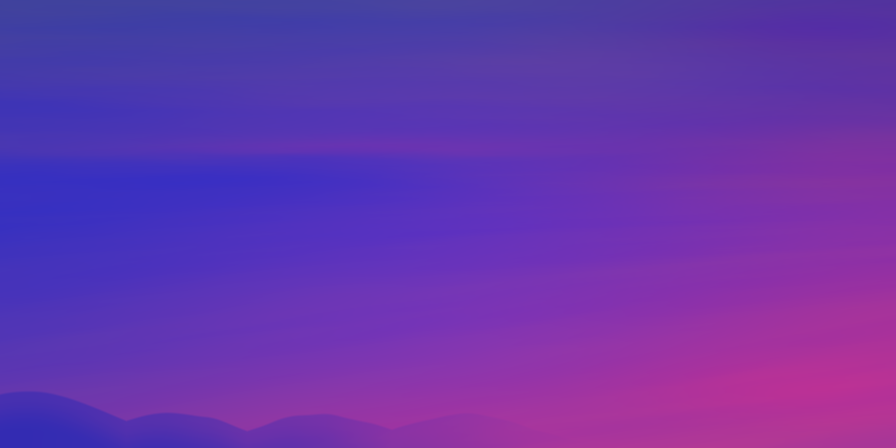
This background is drawn by a Shadertoy shader. Its source:

```glsl
// Violet dusk sky with soft drifting streaks, a magenta horizon and hazy blue hills.

vec2 hashGradient(vec2 cell) {
    float angle = 6.2832 * fract(sin(dot(cell, vec2(127.1, 311.7))) * 43758.5);
    return vec2(cos(angle), sin(angle));
}

float gradientNoise(vec2 p) {
    vec2 i = floor(p), f = fract(p);
    vec2 u = f * f * f * (f * (f * 6.0 - 15.0) + 10.0);
    vec2 e = vec2(0.0, 1.0);
    float low = mix(dot(hashGradient(i), f),
                    dot(hashGradient(i + e.yx), f - e.yx), u.x);
    float high = mix(dot(hashGradient(i + e.xy), f - e.xy),
                     dot(hashGradient(i + e.yy), f - e.yy), u.x);
    return mix(low, high, u.y);
}

float fbm(vec2 p) {
    float sum = 0.0, amplitude = 0.6;
    for (int i = 0; i < 4; i++) {
        sum += amplitude * gradientNoise(p);
        p = p * 2.03 + 7.3;
        amplitude *= 0.5;
    }
    return sum;
}

// Elliptical soft spot, 1 at its centre
float glow(vec2 uv, vec2 centre, vec2 radius) {
    vec2 d = (uv - centre) / radius;
    return exp(-dot(d, d));
}

// Vertical gradient through five evenly spaced colours, bottom to top
vec3 column(float y, vec3 a, vec3 b, vec3 c, vec3 d, vec3 e) {
    float t = clamp(y, 0.0, 1.0) * 4.0;
    vec3 color = mix(a, b, smoothstep(-0.1, 1.1, t));
    color = mix(color, c, smoothstep(0.9, 2.1, t));
    color = mix(color, d, smoothstep(1.9, 3.1, t));
    return mix(color, e, smoothstep(2.9, 4.1, t));
}

vec3 skyColor(vec2 uv) {
    // Streaks lie flat up high and slope upward to the right below
    float slope = 0.28 * (1.0 - smoothstep(0.3, 0.7, uv.y));
    float streak = fbm(vec2(uv.x * 1.6, (uv.y - slope * uv.x) * 11.0));
    float y = uv.y + 0.05 * streak;

    vec3 left = column(y, vec3(0.45, 0.22, 0.66), vec3(0.31, 0.21, 0.71),
        vec3(0.21, 0.19, 0.75), vec3(0.26, 0.21, 0.70), vec3(0.25, 0.26, 0.61));
    vec3 middle = column(y, vec3(0.68, 0.21, 0.61), vec3(0.49, 0.21, 0.71),
        vec3(0.37, 0.20, 0.75), vec3(0.34, 0.21, 0.71), vec3(0.29, 0.27, 0.62));
    vec3 right = column(y, vec3(0.67, 0.22, 0.58), vec3(0.67, 0.19, 0.60),
        vec3(0.54, 0.19, 0.65), vec3(0.40, 0.20, 0.63), vec3(0.33, 0.20, 0.61));
    vec3 color = mix(left, middle, smoothstep(-0.1, 0.6, uv.x));
    color = mix(color, right, smoothstep(0.4, 1.1, uv.x));

    // Thin rose cloud, blue tongue beneath it, and warm and cool patches
    color = mix(color, vec3(0.48, 0.19, 0.68),
        0.5 * glow(vec2(uv.x, y), vec2(0.42, 0.68), vec2(0.25, 0.025)));
    color = mix(color, vec3(0.20, 0.18, 0.77),
        0.5 * glow(vec2(uv.x, y), vec2(0.22, 0.59), vec2(0.25, 0.06)));
    color = mix(color, vec3(0.55, 0.18, 0.62),
        0.5 * glow(uv, vec2(1.0, 0.63), vec2(0.25, 0.08)));
    color = mix(color, vec3(0.38, 0.25, 0.64),
        0.5 * glow(uv, vec2(0.66, 0.83), vec2(0.2, 0.06)));
    color = mix(color, vec3(0.34, 0.16, 0.66),
        0.6 * glow(uv, vec2(0.9, 0.93), vec2(0.13, 0.05)));
    color = mix(color, vec3(0.74, 0.18, 0.59),
        0.7 * glow(uv, vec2(0.9, 0.13), vec2(0.2, 0.08)));

    return color + vec3(0.06, 0.02, -0.03) * streak;
}

// Rounded hills, tallest at the left
float ridgeHeight(float x) {
    float height = 0.0;
    for (int i = 0; i < 4; i++) {
        float lead = exp(-3.0 * float(i));
        float d = (x - 0.03 - 0.163 * float(i)) / (0.1 + 0.03 * lead);
        height = max(height, (0.077 + 0.05 * lead) * exp(-d * d));
    }
    return height + 0.006 * gradientNoise(vec2(x * 28.0, 3.5));
}

void mainImage(out vec4 fragColor, in vec2 fragCoord) {
    vec2 uv = fragCoord / iResolution.xy;
    vec3 color = skyColor(uv);

    // Hills deepen below the ridge and dissolve into haze to the right
    float depth = ridgeHeight(uv.x) - uv.y;
    float edge = smoothstep(-0.003, 0.004, depth);
    float nearness = 1.0 - smoothstep(0.0, 0.72, uv.x);
    float density = nearness * (0.6 + 0.4 * smoothstep(0.0, 0.09, depth));
    color = mix(color, vec3(0.20, 0.17, 0.70), edge * density);

    fragColor = vec4(color, 1.0);
}
```
